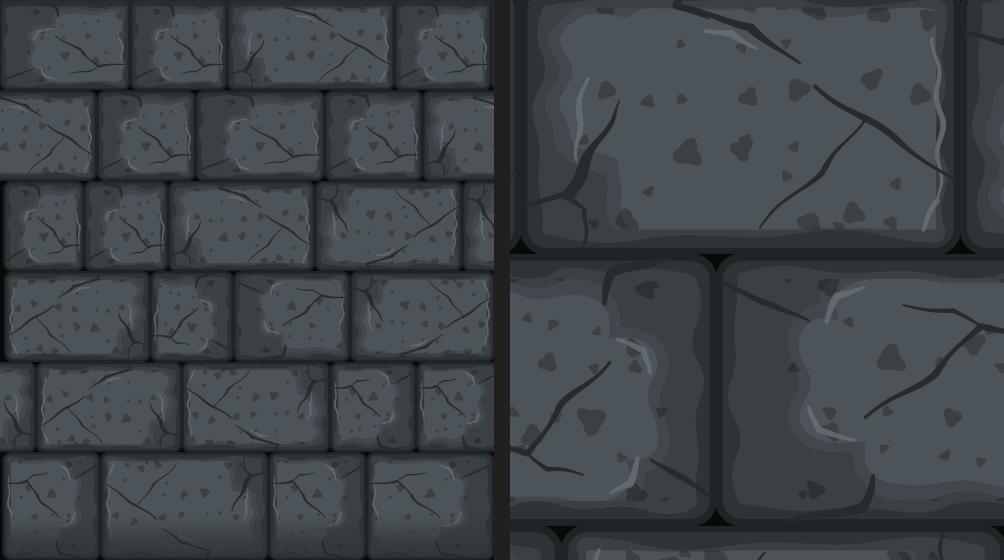
Left, the full canvas; right, a detail of the centre.
Write a WebGL 1 fragment shader that draws this texture.

```glsl
precision highp float;
uniform vec2 u_resolution;

vec2 uv;    // position inside the block, origin at its upper left
vec2 size;  // block size, one course being one unit high
float px;

float cover(float d) { return clamp(0.5 - d / px, 0.0, 1.0); }

float roundBox(vec2 p, vec2 halfSize, float r) {
  vec2 q = abs(p) - halfSize + r;
  return length(max(q, 0.0)) + min(max(q.x, q.y), 0.0) - r;
}

float slab(vec2 lo, vec2 hi) {
  return roundBox((uv - 0.5 * (lo + hi)) * size, 0.5 * (hi - lo) * size, 0.1);
}

float taper(vec2 a, vec2 b, float ra, float rb) {
  vec2 pa = (uv - a) * size, ba = (b - a) * size;
  float h = clamp(dot(pa, ba) / dot(ba, ba), 0.0, 1.0);
  return length(pa - ba * h) - mix(ra, rb, h);
}

// Bent stroke, thickest at the middle point
float bend(vec2 a, vec2 b, vec2 c, float r) {
  return min(taper(a, b, r * 0.5, r), taper(b, c, r, r * 0.4));
}

vec2 hash2(vec2 p) {
  return fract(sin(vec2(dot(p, vec2(127.1, 311.7)), dot(p, vec2(269.5, 183.3)))) * 437.58);
}

// One round pit in some of the cells
float pits(vec2 cells, float radius, float chance) {
  vec2 g = uv * cells, id = floor(g);
  vec2 h = hash2(id + cells), k = hash2(id + 7.3);
  vec2 d = (g - id - 0.3 - 0.4 * h) / cells * size;
  float r = radius * (0.7 + 0.5 * k.x);
  r *= 1.0 + 0.2 * sin(3.0 * atan(d.y, d.x + 0.0001) + 6.0 * h.x);
  return k.y < chance ? length(d) - r : 1.0;
}

void main() {
  px = 6.19 / u_resolution.y;
  vec2 p = vec2(gl_FragCoord.x, u_resolution.y - gl_FragCoord.y) * px;
  float row = min(floor(p.y), 5.0);

  // Course layout: outer ends, inner joints, where the blocks turn over
  vec2 ends = vec2(0.0, 6.5);
  vec4 cuts = vec4(1.44, 2.51, 4.36, 5.43);
  float turn = 9.0;
  if (row == 1.0) { ends = vec2(-0.57, 6.3); cuts = vec4(1.07, 2.16, 3.59, 4.67); }
  if (row == 2.0) { ends = vec2(0.04, 6.73); cuts = vec4(0.93, 1.86, 3.48, 5.11); turn = 3.48; }
  if (row == 3.0) { ends = vec2(0.05, 7.1); cuts = vec4(1.66, 2.58, 3.87, 5.47); turn = 2.58; }
  if (row == 4.0) { ends = vec2(-1.2, 5.54); cuts = vec4(0.4, 2.01, 3.65, 4.6); turn = 2.01; }
  if (row == 5.0) { ends = vec2(0.03, 6.5); cuts = vec4(1.11, 2.97, 4.05, 5.46); turn = -1.0; }
  float left = ends.x, right = ends.y;
  for (int i = 0; i < 4; i++) {
    if (cuts[i] <= p.x) left = max(left, cuts[i]);
    else right = min(right, cuts[i]);
  }
  size = vec2(right - left, row == 5.0 ? 1.19 : 1.0);
  uv = (p - vec2(left, row)) / size;
  float block = roundBox((uv - 0.5) * size, 0.5 * size - 0.016, 0.08);
  if (row > 3.0 || (row == 3.0 && p.x < turn)) uv.x = 1.0 - uv.x;
  if (p.x > turn) uv.y = 1.0 - uv.y;
  bool wide = size.x > 1.5;

  // Hand-cut wobble
  float wobble = 0.012 * (sin(uv.x * 17.0 + 2.0 * sin(uv.y * 9.0)) + sin(uv.y * 23.0 + uv.x * 8.0));
  uv += 0.006 * sin(uv.yx * vec2(31.0, 27.0) + vec2(1.0, 4.0));

  // Raised face, cracks and lit rims of the two block kinds
  float face, crack, rim;
  if (wide) {
    face = min(slab(vec2(0.1, 0.14), vec2(0.7, 0.64)), slab(vec2(0.23, 0.1), vec2(0.96, 0.92)));
    crack = bend(vec2(0.39, 0.0), vec2(0.35, 0.09), vec2(0.42, 0.13), 0.014);
    crack = min(crack, bend(vec2(0.36, 0.09), vec2(0.52, 0.16), vec2(0.63, 0.3), 0.014));
    crack = min(crack, bend(vec2(0.67, 0.38), vec2(0.78, 0.5), vec2(0.99, 0.73), 0.013));
    crack = min(crack, bend(vec2(0.78, 0.5), vec2(0.68, 0.7), vec2(0.54, 0.9), 0.009));
    crack = min(crack, taper(vec2(0.11, 0.78), vec2(0.23, 0.43), 0.026, 0.002));
    crack = min(crack, bend(vec2(0.0, 0.82), vec2(0.1, 0.78), vec2(0.15, 0.84), 0.012));
    crack = min(crack, taper(vec2(0.15, 0.84), vec2(0.14, 0.98), 0.008, 0.006));
    rim = bend(vec2(0.15, 0.36), vec2(0.13, 0.5), vec2(0.13, 0.66), 0.012);
    rim = min(rim, bend(vec2(0.42, 0.18), vec2(0.48, 0.18), vec2(0.54, 0.24), 0.012));
    rim = min(rim, bend(vec2(0.94, 0.2), vec2(0.955, 0.5), vec2(0.95, 0.8), 0.011));
    rim = min(rim, taper(vec2(0.95, 0.8), vec2(0.91, 0.91), 0.011, 0.005));
  } else {
    face = min(slab(vec2(0.25, 0.31), vec2(0.8, 0.78)), slab(vec2(0.42, 0.15), vec2(0.95, 0.91)));
    face = min(face, slab(vec2(0.33, 0.5), vec2(0.9, 0.9)));
    crack = bend(vec2(0.43, 0.4), vec2(0.62, 0.56), vec2(0.75, 0.73), 0.012);
    crack = min(crack, bend(vec2(0.62, 0.56), vec2(0.75, 0.73), vec2(0.99, 0.7), 0.012));
    crack = min(crack, bend(vec2(0.75, 0.73), vec2(0.68, 0.79), vec2(0.54, 0.81), 0.009));
    crack = min(crack, bend(vec2(0.01, 0.89), vec2(0.16, 0.82), vec2(0.26, 0.75), 0.012));
    crack = min(crack, bend(vec2(0.2, 0.01), vec2(0.42, 0.07), vec2(0.45, 0.18), 0.02));
    rim = bend(vec2(0.27, 0.43), vec2(0.29, 0.35), vec2(0.39, 0.32), 0.013);
    rim = min(rim, bend(vec2(0.31, 0.75), vec2(0.35, 0.85), vec2(0.42, 0.88), 0.014));
    rim = min(rim, bend(vec2(0.9, 0.35), vec2(0.94, 0.5), vec2(0.935, 0.76), 0.011));
  }
  vec2 cells = vec2(wide ? 7.0 : 5.0, 4.0);
  float pit = min(pits(cells, 0.042, 0.55), pits(cells + 2.0, 0.02, 0.4));

  // Flat tones from the joint inwards
  vec3 joint = vec3(0.12, 0.14, 0.15), edge = vec3(0.18, 0.20, 0.21);
  vec3 side = vec3(0.23, 0.25, 0.27), top = vec3(0.30, 0.33, 0.35);
  vec3 col = mix(joint, vec3(0.03, 0.04, 0.04), cover(0.02 - block));
  col = mix(col, edge, cover(block + 0.008));
  col = mix(col, side, cover(block + 0.05 + wobble));
  float inner = cover(block + 0.075);
  col = mix(col, mix(side, top, 0.35), cover(face + wobble - 0.05) * inner);
  col = mix(col, top, cover(face + wobble) * inner);
  col = mix(col, col * 0.76, cover(pit) * inner);
  col = mix(col, vec3(0.40, 0.43, 0.45), cover(rim) * 0.85);
  col = mix(col, vec3(0.15, 0.17, 0.18), cover(crack) * cover(block));

  // Shadow under the upper border and along the foot of the wall
  col = mix(col, edge * 0.9, 0.8 * cover(p.y - 0.07));
  col = mix(col, min(col, edge * 1.08), 0.85 * smoothstep(5.65, 6.08, p.y));
  gl_FragColor = vec4(col, 1.0);
}
```
